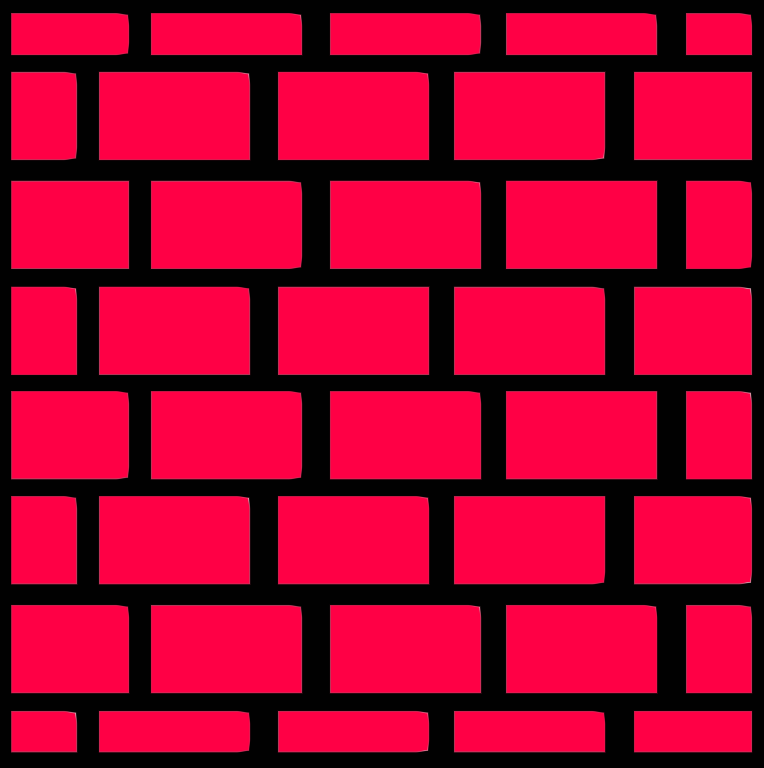
This pattern is drawn by a Shadertoy shader. Its source:

```glsl
// Flat red brick wall in running bond on black, cut off by a square frame.
// Each brick is a box clipped to the frame; joints vary with a period of four,
// and hashes vary the thin pale rim and the slightly worn right-hand corners.

// Lengths are fractions of the canvas height, with y measured downward.
const vec2 PITCH = vec2(0.2305, 0.1381);
const vec2 HALF_BRICK = vec2(0.0984, 0.0574);
const vec2 ORIGIN = vec2(0.0697, 0.0143);
const vec2 FRAME_LO = vec2(0.0146, 0.0171);
const vec2 FRAME_HI = vec2(0.9792, 0.9796);
const float BOND_SHIFT = -0.0677;
const vec4 COLUMN_JITTER = vec4(0.0, -0.0052, -0.0026, -0.0039);
const vec4 ROW_JITTER = vec4(0.0, -0.0014, 0.0023, 0.0022);
const float RIM_WIDTH = 0.0013;
const float WEAR_DEPTH = 0.0021;
const float WEAR_REACH = 0.018;

const vec3 BRICK = vec3(1.0, 0.0, 0.27);
const vec3 RIM = vec3(0.76, 0.24, 0.38);
const vec3 GLINT = vec3(0.86, 0.72, 0.75);
const vec3 MORTAR = vec3(0.004);

float hash(vec3 p) {
    p = fract(p * vec3(0.1031, 0.1130, 0.0973));
    p += dot(p, p.yzx + 33.33);
    return fract((p.x + p.y) * p.z);
}

// 1 at a corner, fading to 0 at the reach of the wear
float cornerFade(float d) {
    return 1.0 - smoothstep(0.0, WEAR_REACH, d);
}

void mainImage(out vec4 fragColor, in vec2 fragCoord) {
    float pixel = 1.0 / iResolution.y;
    vec2 p = vec2(fragCoord.x, iResolution.y - fragCoord.y) * pixel;

    // Row and column of the nearest brick
    vec2 q = p - ORIGIN;
    float row = floor(q.y / PITCH.y + 0.5);
    float shift = BOND_SHIFT * mod(row, 2.0);
    float column = floor((q.x - shift) / PITCH.x + 0.5);
    vec2 cell = vec2(column, row);
    vec2 jitter = vec2(COLUMN_JITTER[int(mod(column, 4.0))],
                       ROW_JITTER[int(mod(row, 4.0))]);
    vec2 center = ORIGIN + cell * PITCH + vec2(shift, 0.0) + jitter;

    // Inward distances to the left/top and right/bottom sides
    vec2 nearSide = p - max(center - HALF_BRICK, FRAME_LO);
    vec2 farSide = min(center + HALF_BRICK, FRAME_HI) - p;

    // Worn corners on the right
    float topWear = step(0.2, hash(vec3(cell, 5.0)));
    float bottomWear = step(0.65, hash(vec3(cell, 6.0)));
    float atRight = cornerFade(farSide.x);
    float atTop = cornerFade(nearSide.y) * topWear;
    float atBottom = cornerFade(farSide.y) * bottomWear;
    nearSide.y -= WEAR_DEPTH * atRight * topWear;
    farSide.y -= WEAR_DEPTH * atRight * bottomWear;
    farSide.x -= 0.7 * WEAR_DEPTH * max(atTop, atBottom);

    vec2 side = min(nearSide, farSide);
    float d = min(side.x, side.y);

    // Each side of each brick has its own rim strength
    float sideId = side.x < side.y ? step(farSide.x, nearSide.x)
                                   : 2.0 + step(farSide.y, nearSide.y);
    float strength = mix(0.3, 1.0, hash(vec3(cell, 11.0 + sideId)));
    float rim = strength * (1.0 - smoothstep(-0.5 * pixel, 0.5 * pixel, d - RIM_WIDTH));
    float glint = atRight * max(atTop, atBottom) * step(0.6, hash(vec3(cell, 21.0)));

    vec3 face = mix(BRICK, mix(RIM, GLINT, glint), rim);
    float coverage = smoothstep(-0.7 * pixel, 0.7 * pixel, d);
    fragColor = vec4(mix(MORTAR, face, coverage), 1.0);
}
```
